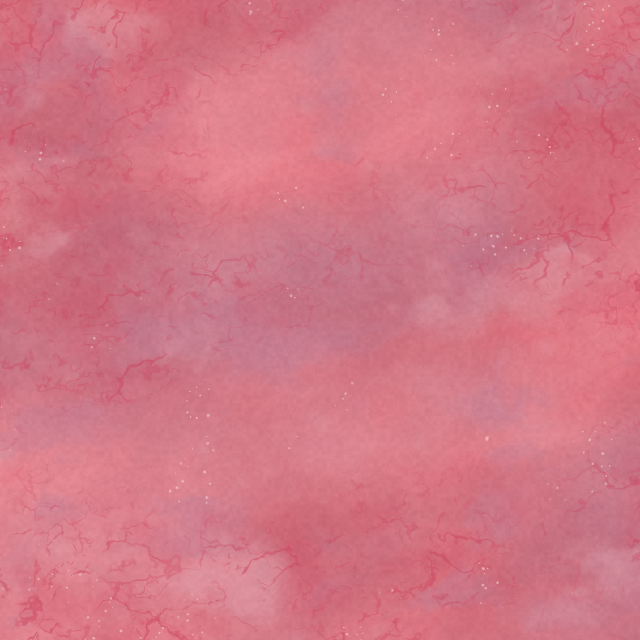
Give the GLSL for this texture, as a Shadertoy shader.

```glsl
#define BASE_COLOR vec3(0.822, 0.474, 0.529)
#define VEIN_COLOR vec3(0.80, 0.27, 0.38)
#define MAUVE_COLOR vec3(0.75, 0.50, 0.59)
#define PALE_COLOR vec3(0.87, 0.62, 0.66)
#define GLINT_COLOR vec3(0.95, 0.80, 0.80)
#define BLOTCH_SCALE vec2(3.6, 5.6)
#define VEIN_SCALE vec2(12.0, 19.0)
#define VEIN_WIDTH 0.0021
#define GRAIN_AMOUNT 0.045

float hash(vec2 p) {
    vec3 q = fract(vec3(p.xyx) * 0.1031);
    q += dot(q, q.yzx + 33.33);
    return fract((q.x + q.y) * q.z);
}

vec2 hash2(vec2 p) {
    return vec2(hash(p), hash(p + 71.7));
}

float noise(vec2 p) {
    vec2 i = floor(p), f = fract(p);
    f = f * f * f * (f * (f * 6.0 - 15.0) + 10.0);
    return mix(mix(hash(i), hash(i + vec2(1, 0)), f.x),
               mix(hash(i + vec2(0, 1)), hash(i + vec2(1, 1)), f.x), f.y);
}

float fbm(vec2 p) {
    float sum = 0.0, amplitude = 0.5;
    for (int i = 0; i < 6; i++) {
        sum += amplitude * noise(p);
        p = mat2(1.6, 1.2, -1.2, 1.6) * p + 17.3;
        amplitude *= 0.5;
    }
    return sum;
}

// Distance to the nearest cell border, with a random strength per border
vec2 cellBorder(vec2 p) {
    vec2 cell = floor(p), nearest = vec2(0), nearestId = vec2(0);
    float best = 9.0;
    for (int y = -1; y <= 1; y++)
    for (int x = -1; x <= 1; x++) {
        vec2 id = cell + vec2(x, y);
        vec2 d = id + hash2(id) - p;
        if (dot(d, d) < best) { best = dot(d, d); nearest = d; nearestId = id; }
    }
    vec2 border = vec2(9.0, 0.0);
    for (int y = -2; y <= 2; y++)
    for (int x = -2; x <= 2; x++) {
        vec2 id = nearestId + vec2(x, y);
        if (x == 0 && y == 0) continue;
        vec2 d = id + hash2(id) - p;
        float edge = dot(0.5 * (nearest + d), normalize(d - nearest));
        if (edge < border.x) border = vec2(edge, hash(id + nearestId + 5.0));
    }
    return border;
}

// Crooked broken threads along warped cell borders
float veins(vec2 uv, vec2 scale, float width) {
    vec2 warp = vec2(fbm(uv * 17.0), fbm(uv * 17.0 + 40.0)) - 0.5;
    vec2 fine = vec2(noise(uv * 95.0), noise(uv * 95.0 + 9.0)) - 0.5;
    vec2 border = cellBorder((uv + 0.085 * warp + 0.009 * fine) * scale);
    float w = width * (0.5 + 0.9 * border.y);
    float line = 1.0 - smoothstep(0.2 * w, 1.6 * w, border.x / scale.y);
    float broken = smoothstep(0.38, 0.62, noise(uv * scale * 1.3 + 31.0));
    return line * broken * smoothstep(0.15, 0.75, border.y);
}

// Round soft spots scattered in a jittered grid
float spots(vec2 uv, float scale, float share, float radius) {
    vec2 p = uv * scale, cell = floor(p);
    float sum = 0.0;
    for (int y = -1; y <= 1; y++)
    for (int x = -1; x <= 1; x++) {
        vec2 id = cell + vec2(x, y);
        vec2 d = id + hash2(id + 3.0) - p;
        float r = radius * (0.5 + hash(id + 19.0));
        d = vec2(d.x + 0.5 * d.y * (hash(id + 8.0) - 0.5), d.y);
        sum += step(hash(id + 47.0), share) * (1.0 - smoothstep(0.2 * r, r, length(d)));
    }
    return min(sum, 1.0);
}

void mainImage(out vec4 fragColor, in vec2 fragCoord) {
    vec2 uv = fragCoord / iResolution.y;
    vec2 tilted = mat2(0.97, -0.22, 0.22, 0.97) * uv;
    vec2 drift = vec2(fbm(uv * 5.0 + 3.0), fbm(uv * 5.0 + 60.0)) - 0.5;
    vec2 p = (tilted + 0.12 * drift) * BLOTCH_SCALE;

    // Cloudy tissue: lightness and warmth vary independently
    float light = fbm(p + 11.0) - 0.49;
    float warm = fbm(p * 0.8 + 83.0) - 0.49;
    vec3 color = BASE_COLOR + light * vec3(0.14, 0.23, 0.21) + warm * vec3(0.17, -0.04, -0.08);
    color = mix(color, MAUVE_COLOR, 0.45 * smoothstep(0.54, 0.75, fbm(p * 1.7 + 140.0)));
    color = mix(color, PALE_COLOR, 0.5 * smoothstep(0.58, 0.78, fbm(p * 1.4 + 210.0)));
    color = mix(color, PALE_COLOR, 0.22 * spots(uv + 0.02 * drift, 9.0, 0.3, 0.16));

    // Reddened patches that carry the vessels
    float patches = smoothstep(0.38, 0.64, fbm(p * 0.75 + 29.0));
    float flush = patches * smoothstep(0.42, 0.70, fbm(uv * 15.0 + 7.0));
    color = mix(color, VEIN_COLOR, 0.20 * flush);
    float large = veins(tilted, VEIN_SCALE, VEIN_WIDTH);
    float small = veins(tilted + 5.0, VEIN_SCALE * 2.3, VEIN_WIDTH * 0.7);
    color = mix(color, VEIN_COLOR, (0.06 + 0.46 * patches) * large);
    color = mix(color, VEIN_COLOR, (0.04 + 0.32 * patches) * small);

    // Fine skin grain and clustered wet glints
    float grain = 0.6 * noise(uv * 150.0) + 0.4 * noise(uv * 310.0) - 0.5;
    color += GRAIN_AMOUNT * grain;
    float cluster = smoothstep(0.74, 0.84, noise(uv * 13.0 + 55.0));
    color = mix(color, GLINT_COLOR, 0.65 * cluster * spots(uv, 95.0, 0.22, 0.24));

    fragColor = vec4(clamp(color, 0.0, 1.0), 1.0);
}
```
